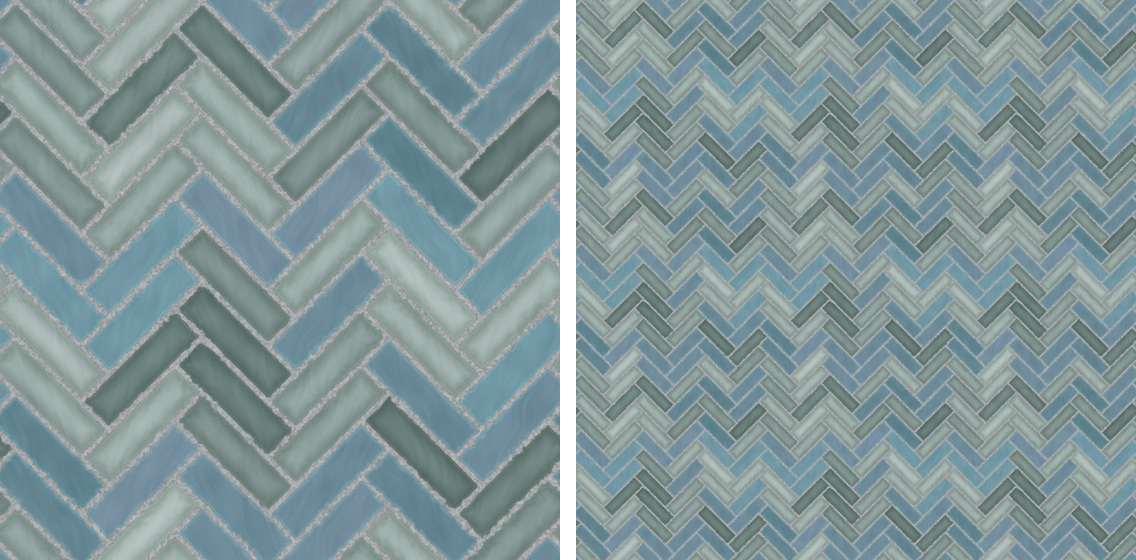
Left: one tile. Right: repeated 3 by 3.
Write a Shadertoy shader that draws this pattern.

```glsl
const float LEN = 10.0 / 3.0; // tile length in tile widths

float hash(vec2 p) {
    vec3 h = fract(p.xyx * 0.1031);
    h += dot(h, h.yzx + 33.33);
    return fract((h.x + h.y) * h.z);
}

// Value noise that wraps after a whole number of cells
float noise(vec2 p, float period) {
    vec2 i = floor(p), f = fract(p);
    f = f * f * (3.0 - 2.0 * f);
    vec2 a = mod(i, period), b = mod(i + 1.0, period);
    return mix(mix(hash(a), hash(vec2(b.x, a.y)), f.x),
               mix(hash(vec2(a.x, b.y)), hash(b), f.x), f.y);
}

float canvasNoise(vec2 uv, float cells) {
    return noise(uv * cells, cells);
}

// Centred position in the tile (along, across); id holds column, row, direction
vec2 herringbone(vec2 q, out vec3 id) {
    vec2 local = vec2(LEN, 1.0) * 0.5;
    id = vec3(0.0);
    float first = floor((q.x - q.y) / (2.0 * LEN));
    for (int i = 0; i < 2; i++) {
        float column = first + float(i);
        vec2 r = q - column * vec2(LEN, -LEN);

        float row = floor(r.y);
        float along = r.x - row;
        if (along >= 0.0 && along < LEN) {
            id = vec3(column, row, 0.0);
            local = vec2(along - LEN * 0.5, r.y - row - 0.5);
        }

        row = floor(r.x - LEN);
        along = r.y - row - 1.0 + LEN;
        if (along >= 0.0 && along < LEN) {
            id = vec3(column, row, 1.0);
            local = vec2(along - LEN * 0.5, r.x - LEN - row - 0.5);
        }
    }
    return local;
}

float roundedBox(vec2 p, vec2 halfSize, float radius) {
    vec2 d = abs(p) - halfSize + radius;
    return length(max(d, 0.0)) + min(max(d.x, d.y), 0.0) - radius;
}

vec3 glaze(vec2 local, vec2 seed, float depth) {
    float family = hash(seed + 17.0);
    float shade = hash(seed + 43.0);
    float rim = exp(-depth * 9.0);
    float core = smoothstep(0.0, 0.38, depth);
    vec3 color;
    if (family < 0.5) {
        // Blue glaze, brighter where it pools at the rim
        color = mix(vec3(0.36, 0.50, 0.54), vec3(0.47, 0.56, 0.63), shade);
        color = mix(color, vec3(0.44, 0.59, 0.64), step(0.43, family));
        color = mix(color, vec3(0.42, 0.60, 0.64), 0.45 * rim);
    } else {
        // Sage glaze, darker and greener towards the rim
        color = mix(vec3(0.41, 0.49, 0.475), vec3(0.69, 0.745, 0.735), shade);
        color *= mix(vec3(0.86, 0.89, 0.87), vec3(1.03), core);
        color *= 1.0 - 0.08 * rim;
    }

    // Brushed streaks and soft clouds
    vec2 p = local + 10.0 + 40.0 * vec2(family, shade);
    vec2 brush = vec2(dot(p, vec2(0.9, 0.4)), dot(p, vec2(-0.4, 0.9)));
    brush.y += 0.35 * noise(p * 1.5, 512.0);
    float streak = noise(brush * vec2(1.3, 9.0) + 100.0, 1024.0) * 0.6
                 + noise(brush * vec2(3.0, 24.0) + 200.0, 2048.0) * 0.4;
    float cloud = noise(p * 2.2, 512.0);
    return color + (streak - 0.5) * 0.045 + (cloud - 0.5) * 0.035;
}

void mainImage(out vec4 fragColor, in vec2 fragCoord) {
    vec2 uv = fragCoord / iResolution.xy;
    vec2 p = uv - vec2(0.195, 0.032);
    vec2 q = 10.0 * vec2(p.x + p.y, p.y - p.x);
    float pixel = 14.14 / iResolution.y;

    vec3 id;
    vec2 local = herringbone(q, id);
    vec2 seed = vec2(mod(id.x, 3.0) + 3.0 * id.z, mod(id.y, 10.0));

    // Tile outline, chipped in patches
    float wear = smoothstep(0.4, 0.7, canvasNoise(uv, 14.0));
    float chips = canvasNoise(uv, 110.0) * 0.6 + canvasNoise(uv, 230.0) * 0.4 - 0.5;
    float dist = roundedBox(local, vec2(LEN, 1.0) * 0.5 - 0.075, 0.06);
    dist += chips * mix(0.02, 0.13, wear);

    // Sandy grout with a faint shadow beside the tiles
    float grain = canvasNoise(uv, 256.0) * 0.6 + canvasNoise(uv, 480.0) * 0.4;
    vec3 grout = vec3(0.645, 0.66, 0.665) + (grain - 0.5) * 0.22;
    grout *= 0.92 + 0.08 * smoothstep(0.0, 0.05, dist);

    // Glazed face with a thin pale lip
    vec3 tile = glaze(local, seed, max(-dist, 0.0));
    tile += 0.05 * smoothstep(0.045, 0.0, abs(dist + 0.03));

    float cover = smoothstep(-0.7, 0.7, -dist / pixel);
    fragColor = vec4(mix(grout, tile, cover), 1.0);
}
```
